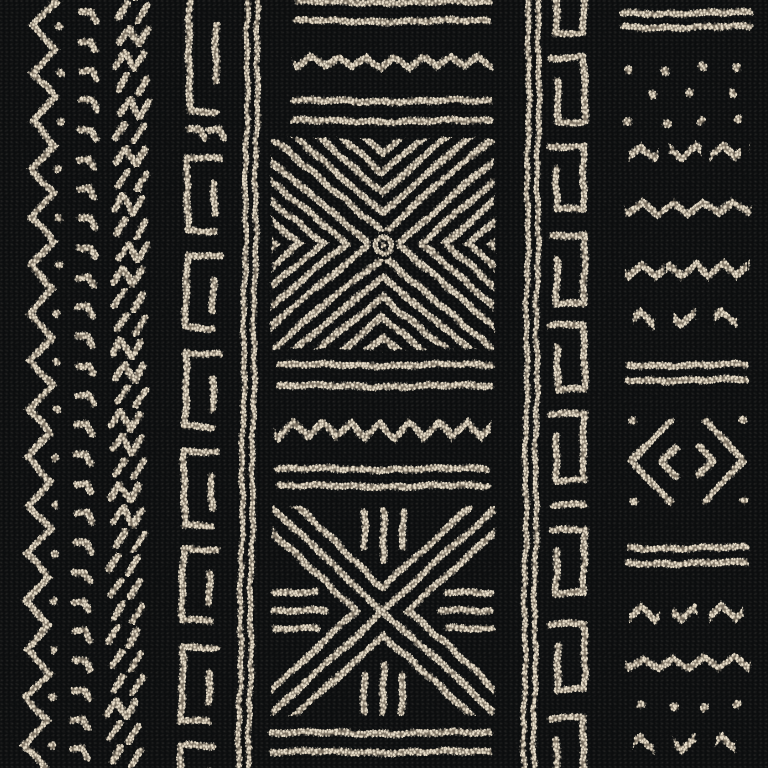
This pattern is drawn by a WebGL 1 fragment shader. Its source:

```glsl
precision highp float;
uniform vec2 u_resolution;

const float CLOTH = 768.; // cloth units across the canvas
const float HALF_LINE = 3.2;
const float FRAY = 2.6;
const float RIB = 5.2;
const float LEFT_LEAN = 9.;
const float RIGHT_LEAN = 5.;
const vec3 BLACK = vec3(.045, .052, .056);
const vec3 CHARCOAL = vec3(.145, .145, .142);
const vec3 TAN = vec3(.5, .46, .4);
const vec3 CREAM = vec3(.93, .89, .81);

float stroke = 1e3; // distance to the nearest painted stroke

void add(float d) { stroke = min(stroke, d); }

float hash(float x, float y) { return fract(sin(x * 127.1 + y * 311.7) * 43758.5); }

float cellular(vec2 p) {
  vec2 cell = floor(p);
  float nearest = 2.;
  for (int j = -1; j <= 1; j++)
    for (int i = -1; i <= 1; i++) {
      vec2 c = cell + vec2(i, j);
      vec2 seed = vec2(hash(c.x, c.y), hash(c.x + 57., c.y + 57.));
      nearest = min(nearest, length(c + seed - p));
    }
  return nearest;
}

void line(vec2 p, float x0, float y0, float x1, float y1) {
  vec2 a = vec2(x0, y0), ab = vec2(x1, y1) - a;
  add(length(p - a - ab * clamp(dot(p - a, ab) / dot(ab, ab), 0., 1.)));
}

void bars(vec2 p, float y, float gap, float x0, float x1) {
  line(vec2(p.x, abs(p.y - y) - .5 * gap), x0, 0., x1, 0.);
}

float zigzag(vec2 p, float y, float x0, float x1, float period, float height) {
  float wave = abs(fract((p.x - x0) / period) - .5) * 4. - 1.;
  float slope = 4. * height / period;
  float d = abs(p.y - y - height * wave) / sqrt(1. + slope * slope);
  return max(d, max(x0 - p.x, p.x - x1));
}

// Zigzag with skipped stitches
void brokenZigzag(vec2 p, float y, float fill) {
  float x = (p.x - 624.) / 41.;
  float gap = abs(fract(x) - .5) - fill * (.8 + .4 * hash(floor(x), y));
  add(max(zigzag(p, y, 628., 746., 27., 6.), gap * 41.));
}

void dots(vec2 p, float y, float x0, float pitch, float count) {
  float i = clamp(floor((p.x - x0) / pitch + .5), 0., count - 1.);
  vec2 jitter = vec2(hash(i, y), hash(y, i)) * 6. - 3.;
  add(length(p - vec2(x0 + i * pitch, y) - jitter) - 1.);
}

void hook(vec2 p) {
  line(p, -7., -4., 3., -5.);
  line(p, 3., -5., 8., 4.);
}

void bracket(vec2 p, float h, float innerEnd) {
  line(p, 0., 0., 33., 0.);
  line(p, 0., 0., 0., h);
  line(p, 0., h, 27., h);
  line(p, 27., h * .34, 27., h * innerEnd);
}

void leftBorder(vec2 p) {
  p.x += LEFT_LEAN * p.y / CLOTH;
  add(zigzag(p.yx, 45., -46., 820., 48., 11.));
  add(length(vec2(p.x - 61., mod(p.y - 2., 48.) - 24.)) - .6);
  hook(vec2(p.x - 89., mod(p.y - 1., 29.5) - 14.7));
  // Slashes, some joined into a zigzag
  float row = floor(p.y / 24.);
  vec2 s = vec2(p.x - 134. - 3. * sin(row * 2.1), mod(p.y, 24.) - 12.);
  line(s, -15., 5., -6., -9.);
  line(s, 4., 9., 13., -6.);
  if (hash(row, 3.) > .55) line(s, -6., -9., 4., 9.);
  // Brackets below one tall bracket and two hooks
  float k = floor((p.y - 150.) / 98.);
  if (k < 0.) {
    bracket(p - vec2(190., -20.), 132., .76);
    hook(p - vec2(198., 134.));
    hook(p - vec2(217., 134.));
  } else bracket(p - vec2(190., 158. + 98. * k), 70. + 5. * hash(k, 8.), .75);
  add(abs(abs(p.x - 253.) - 5.) + .7);
}

void rightBorder(vec2 p) {
  add(abs(abs(p.x + RIGHT_LEAN * p.y / CLOTH - 534.) - 5.) + .7);
  bool upper = p.y < 493.;
  float pitch = upper ? 89. : 94., start = upper ? 48. : 520.;
  float k = floor((p.y - start) / pitch);
  vec2 b = vec2(584. - p.x, p.y - start - k * pitch - 10.);
  if (upper || k >= 0.) bracket(b, 62. + 6. * hash(k, pitch), 1.);
  line(p, 553., 505., 584., 505.);
}

void centrePanel(vec2 p) {
  bars(p, 11.5, 19., 298., 489.);
  bars(p, 111., 20., 293., 489.);
  bars(p, 375.5, 21., 279., 490.);
  bars(p, 477.5, 17., 279., 487.);
  bars(p, 742.5, 19., 273., 490.);
  add(zigzag(p, 62., 297., 489., 28., 5.));
  add(zigzag(p, 430., 279., 488., 29., 7.5));
  // Nested chevrons around a small ring
  vec2 q = abs(p - vec2(383., 244.));
  float t = abs(q.y - .85 * q.x), r = length(q);
  float chevrons = max(abs(mod(t - 2., 20.) - 10.) / 1.31, 17. - r);
  add(max(chevrons, max(q.x - 108., q.y - 102.)));
  add(min(abs(r - 8.) + .8, r + .6));
  // Triple diagonals with tally strokes
  q = abs(p - vec2(383., 611.));
  t = abs(q.y - .92 * q.x);
  add(max(min(t, abs(t - 24.)) / 1.36, max(q.x - 108., q.y - 101.)));
  line(q, 0., 52., 0., 101.);
  line(q, 19., 64., 19., 100.);
  line(q, 58., 0., 108., 0.);
  line(q, 66., 18., 108., 18.);
}

void rightPanel(vec2 p) {
  bars(p, 20., 14., 624., 750.);
  bars(p, 372.5, 15., 628., 745.);
  bars(p, 555.5, 15., 629., 746.);
  dots(p, 68., 630., 36., 4.);
  dots(p, 95., 650., 40., 3.);
  dots(p, 123., 629., 37., 4.);
  dots(p, 705., 640., 33., 4.);
  brokenZigzag(p, 152., .28);
  brokenZigzag(p, 270., .42);
  brokenZigzag(p, 318., .22);
  brokenZigzag(p, 613., .28);
  brokenZigzag(p, 743., .17);
  add(zigzag(p, 208., 628., 747., 30., 5.5));
  add(zigzag(p, 663., 628., 747., 30., 5.));
  // Split diamond
  vec2 q = abs(p - vec2(688., 461.));
  line(q, 18., 40., 56., 0.);
  line(q, 11., 14., 27., 0.);
  add(length(q - vec2(55., 40.)) - .8);
}

void main() {
  vec2 uv = gl_FragCoord.xy / u_resolution;
  vec2 cloth = vec2(uv.x, 1. - uv.y) * CLOTH;
  // Hand-drawn wobble
  vec2 p = cloth + .9 * sin(cloth.yx * .045) + .7 * sin(cloth.yx * .17 + cloth * .06);
  leftBorder(p);
  rightBorder(p);
  centrePanel(p);
  rightPanel(p);
  // Frayed paint on ribbed cloth
  float fibre = cellular(cloth / vec2(2.8, 3.4));
  float soft = .5 + .6 * CLOTH / u_resolution.y;
  float ink = 1. - smoothstep(-soft, soft, stroke - HALF_LINE + FRAY * (fibre - .45));
  float rib = .5 + .5 * sin(cloth.x * 6.2832 / RIB + .6 * sin(cloth.y * 1.3));
  float weave = rib * (.55 + .45 * sin(cloth.y * 1.6)) * (1. - .7 * fibre);
  vec3 ground = mix(BLACK, CHARCOAL, clamp(weave, 0., 1.));
  vec3 paint = mix(CREAM, TAN, smoothstep(.1, .85, fibre + .12 * rib));
  gl_FragColor = vec4(mix(ground, paint, ink), 1.);
}
```
